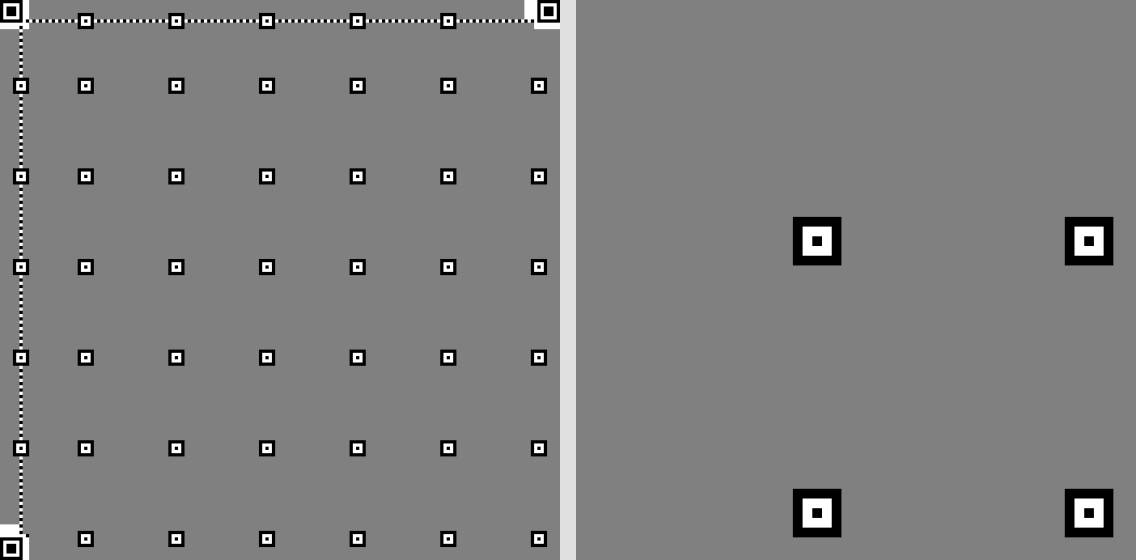
Left, the full canvas; right, a detail of the centre.
Reproduce this pattern procedurally as a three.js fragment shader.

```glsl
varying vec2 vUv;

const float MODULES = 173.0;         // grid cells per side
const float TIMING_ROW = 6.0;        // row and column of the dashed lines
const float MARK_START = 26.0;       // first small mark beyond the dashed line
const float MARK_STEP = 28.0;        // spacing of the small marks
const float FINDER_CENTRE = 3.0;     // corner square centre, from either edge
const float CORNER_SIZE = 9.0;       // white corner block
const float FAR_CORNER = 165.0;      // first cell of the far corner block
const float VERSION_START = 162.0;   // white block beside the far corner
const vec2 DARK_CELL = vec2(8.0, 165.0);

const vec3 BLACK = vec3(0.0);
const vec3 WHITE = vec3(1.0);
const vec3 GREY = vec3(0.502);

// Index of the square ring around a centre cell
float squareRing(vec2 cell, vec2 centre) {
  vec2 d = abs(cell - centre);
  return max(d.x, d.y);
}

// Nearest mark centre along one axis
float markCentre(float x) {
  float k = floor((x - MARK_START) / MARK_STEP + 0.5);
  return k < 0.0 ? TIMING_ROW : MARK_START + MARK_STEP * k;
}

vec3 cellColour(vec2 cell) {
  cell = clamp(cell, 0.0, MODULES - 1.0);
  if (squareRing(cell, DARK_CELL) < 0.5) return BLACK;

  // Fold along the diagonal: the layout is symmetric
  vec2 c = vec2(max(cell.x, cell.y), min(cell.x, cell.y));
  bool nearCorner = c.x < CORNER_SIZE;
  bool farCorner = c.x >= FAR_CORNER && c.y < CORNER_SIZE;

  // Corner squares with their white surround
  if (nearCorner || farCorner) {
    float x = nearCorner ? FINDER_CENTRE : MODULES - 1.0 - FINDER_CENTRE;
    float ring = squareRing(c, vec2(x, FINDER_CENTRE));
    bool firstDash = c.x == CORNER_SIZE - 1.0 && c.y == TIMING_ROW;
    bool dark = ring < 1.5 || abs(ring - 3.0) < 0.5 || firstDash;
    return dark ? BLACK : WHITE;
  }
  if (c.x >= VERSION_START && c.y < TIMING_ROW) return WHITE;

  // Small marks, absent where a corner square stands
  vec2 centre = vec2(markCentre(c.x), markCentre(c.y));
  bool blocked = centre.y == TIMING_ROW
    && (centre.x == TIMING_ROW || centre.x >= FAR_CORNER);
  float ring = squareRing(c, centre);
  if (!blocked && ring < 2.5) return abs(ring - 1.0) < 0.5 ? WHITE : BLACK;

  // Dashed lines
  if (c.y == TIMING_ROW) return mod(c.x, 2.0) < 0.5 ? BLACK : WHITE;
  return GREY;
}

void main() {
  vec2 p = vec2(vUv.x, 1.0 - vUv.y) * MODULES;

  // Blend the cells under the pixel footprint by their coverage
  vec2 width = max(fwidth(p), vec2(1e-5));
  vec2 a = floor(p - 0.5 * width);
  vec2 b = floor(p + 0.5 * width);
  vec2 t = clamp((p + 0.5 * width - b) / width, 0.0, 1.0);
  vec3 top = mix(cellColour(a), cellColour(vec2(b.x, a.y)), t.x);
  vec3 bottom = mix(cellColour(vec2(a.x, b.y)), cellColour(b), t.x);
  gl_FragColor = vec4(mix(top, bottom, t.y), 1.0);
}
```
